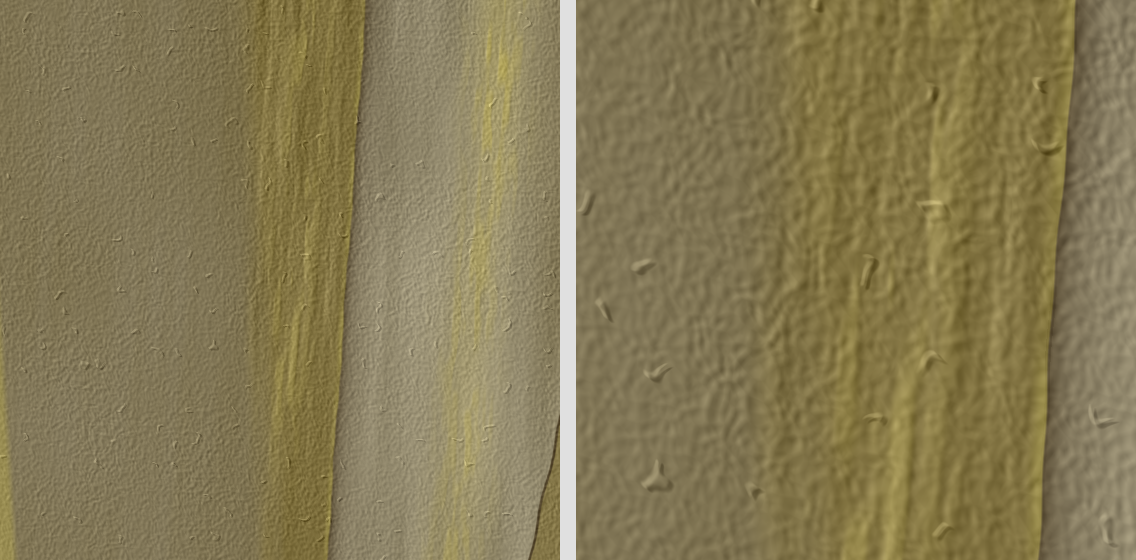
Left, the full canvas; right, a detail of the centre.
Give the GLSL for this texture, as a Shadertoy shader.

```glsl
// Painted canvas: soft grey-olive folds, an ochre band with a sharp edge, and yellow streaks.
#define OLIVE vec3(0.470, 0.422, 0.275)
#define GREY vec3(0.518, 0.477, 0.362)
#define PALE vec3(0.590, 0.555, 0.445)
#define OCHRE vec3(0.500, 0.442, 0.240)
#define YELLOW vec3(0.710, 0.655, 0.350)
#define SHADOW vec3(0.270, 0.215, 0.125)
#define LEAN 0.070
#define GRAIN_SCALE 150.0
#define GRAIN_RELIEF 0.095
#define STROKE_RELIEF 0.130
#define FLECK_RELIEF 0.110

float hash(vec2 p) {
    return fract(sin(dot(p, vec2(127.1, 311.7))) * 43758.5453);
}

float valueNoise(vec2 p) {
    vec2 i = floor(p), f = fract(p);
    f = f * f * (3.0 - 2.0 * f);
    float low = mix(hash(i), hash(i + vec2(1, 0)), f.x);
    float high = mix(hash(i + vec2(0, 1)), hash(i + vec2(1, 1)), f.x);
    return mix(low, high, f.y);
}

// Distance to the nearest scattered point
float cellular(vec2 p) {
    vec2 i = floor(p), f = fract(p);
    float nearest = 2.0;
    for (int y = -1; y <= 1; y++)
    for (int x = -1; x <= 1; x++) {
        vec2 o = vec2(x, y);
        vec2 point = o + vec2(hash(i + o), hash(i + o + 57.3));
        nearest = min(nearest, length(point - f));
    }
    return nearest;
}

// Sparse short ridges of raised paint, each with its own size and turn
float flecks(vec2 p) {
    p += 0.35 * vec2(valueNoise(p * 3.0), valueNoise(p * 3.0 + 31.0));
    vec2 i = floor(p), f = fract(p) - 0.5;
    f -= 0.5 * (vec2(hash(i + 3.1), hash(i + 8.7)) - 0.5);
    float turn = 6.283 * hash(i + 5.0);
    f = mat2(cos(turn), sin(turn), -sin(turn), cos(turn)) * f;
    float reach = 0.05 + 0.16 * hash(i + 2.0);
    float ridge = length(vec2(max(abs(f.x) - reach, 0.0), f.y - 2.0 * f.x * f.x));
    return step(0.84, hash(i)) * smoothstep(0.1, 0.02, ridge);
}

float edgeLine(float y) {
    return 0.584 + LEAN * y + 0.0012 * sin(y * 23.0) + 0.0005 * sin(y * 91.0 + 1.0);
}

// Ochre band, soft on its left side
float bandMask(vec2 p) {
    float left = 0.488 - 0.045 * p.y + 0.03 * (valueNoise(vec2(p.x * 40.0, p.y * 5.0)) - 0.5);
    return smoothstep(left - 0.05, left + 0.025, p.x) * step(p.x, edgeLine(p.y));
}

// Wide veil of yellow, brightest near the top
float streakMask(vec2 p) {
    float d = p.x - (0.808 + 0.095 * p.y + 0.008 * sin(p.y * 11.0));
    float strength = 0.42 + 0.28 * smoothstep(0.6, 0.88, p.y);
    return strength * exp(-d * d / 0.0024);
}

// Thin upright touches with crisp sides
float touches(vec2 q) {
    float n = 0.65 * valueNoise(vec2(q.x * 78.0, q.y * 9.0))
            + 0.35 * valueNoise(vec2(q.x * 150.0, q.y * 24.0 + 7.0));
    return smoothstep(0.48, 0.72, n);
}

vec2 alongFold(vec2 p) {
    return vec2(p.x - LEAN * p.y + 0.0015 * sin(p.y * 26.0), p.y);
}

// Paint thickness: grain in two sizes, brush strokes and flecks
float height(vec2 p) {
    vec2 q = alongFold(p);
    vec2 bend = 0.006 * vec2(valueNoise(p * 60.0), valueNoise(p * 60.0 + 19.0));
    float grain = cellular((p + bend) * GRAIN_SCALE * vec2(1.0, 0.8));
    grain += 0.8 * valueNoise((p + bend) * GRAIN_SCALE * vec2(1.4, 1.1));
    grain *= 0.65 + 0.5 * valueNoise(p * 11.0);
    float area = bandMask(p) * smoothstep(0.595, 0.55, q.x);
    area *= 0.25 + 0.75 * smoothstep(0.2, 0.4, p.y);
    area = min(area + 0.8 * streakMask(p) + 0.08, 1.0);
    float fine = valueNoise(vec2(q.x * 130.0, p.y * 15.0 + 3.0));
    return GRAIN_RELIEF * grain + STROKE_RELIEF * area * (0.8 * fine + 0.5 * touches(q))
         + FLECK_RELIEF * flecks(p * 30.0);
}

void mainImage(out vec4 fragColor, in vec2 fragCoord) {
    vec2 p = fragCoord / iResolution.xy;
    vec2 q = alongFold(p);
    float aa = 1.5 / iResolution.x;
    float cloud = valueNoise(p * vec2(7.0, 4.0)) - 0.5;
    float fibre = valueNoise(vec2(q.x * 45.0, p.y * 4.0 + 9.0)) - 0.5;
    float touch = touches(q);

    // Left fold, warmer towards the top and the band
    float greyness = 0.95 - 0.5 * p.y - 0.9 * (p.x - 0.15) + 0.7 * cloud + 0.3 * fibre;
    vec3 left = mix(OLIVE, GREY, clamp(greyness, 0.0, 1.0));
    left = mix(left, OCHRE + 0.07 * fibre, 0.9 * bandMask(p));
    float middle = exp(-pow((q.x - 0.488) / 0.035, 2.0));
    left = mix(left, YELLOW, 0.42 * middle * touch * smoothstep(0.05, 0.35, p.y));
    float wedge = smoothstep(0.008, -0.008, p.x - 0.028 + 0.065 * p.y);
    left = mix(left, YELLOW * 0.9, 0.7 * wedge);

    // Right fold with cast shadow and yellow streak
    float edge = p.x - edgeLine(p.y);
    vec3 right = PALE + 0.08 * cloud + 0.06 * fibre;
    right = mix(right, OLIVE, 0.5 * smoothstep(0.9, 1.0, p.x) * smoothstep(0.1, 0.5, p.y));
    right = mix(right, YELLOW, streakMask(p) * (0.6 + 0.75 * touch));
    right = mix(right, SHADOW, 0.42 * exp(-max(edge, 0.0) / 0.04));
    right = mix(right, SHADOW, 0.6 * exp(-max(edge, 0.0) / 0.006));

    // Dark seam at the lower right with olive paint beyond
    float seam = p.x - 0.945 - 0.225 * p.y - 0.002 * sin(p.y * 45.0);
    right = mix(right, OCHRE, 0.8 * smoothstep(-aa, aa, seam));
    right = mix(right, SHADOW, 0.85 * smoothstep(0.004, 0.0005, abs(seam)));

    // Join the folds along a thin broken rim of light
    float rim = smoothstep(-0.012, -0.002, edge);
    left = mix(left, YELLOW * 0.9, rim * (0.2 + 0.6 * valueNoise(vec2(2.0, p.y * 28.0))));
    vec3 color = mix(left, right, smoothstep(-aa, aa, edge));

    // Raking light from the upper left
    vec2 toLight = vec2(-0.0016, 0.0012);
    float relief = height(p - toLight) - height(p + toLight);
    color += relief * vec3(1.0, 0.98, 0.86);
    fragColor = vec4(clamp(color, 0.0, 1.0), 1.0);
}
```
